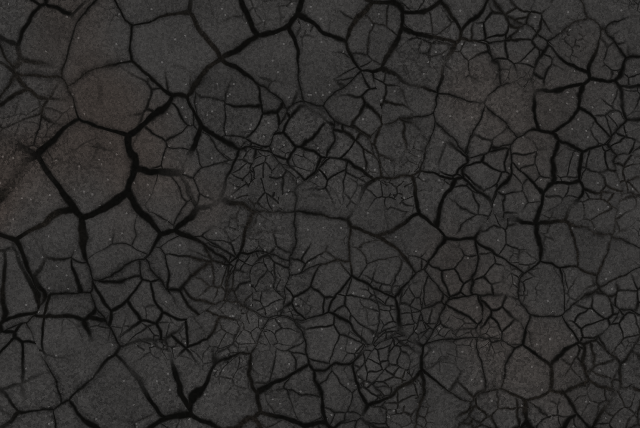
This texture is drawn by a Shadertoy shader. Its source:

```glsl
const vec3 CRACK_SHADOW = vec3(0.047, 0.046, 0.042);
const vec3 CRACK_SILT = vec3(0.105, 0.096, 0.086);
const vec3 DRY_MUD = vec3(0.211, 0.207, 0.204);
const vec3 RUST_TINT = vec3(1.06, 0.97, 0.92);
const mat2 TURN = mat2(0.8, 0.6, -0.6, 0.8);

float hash(vec2 p) {
    vec3 q = fract(p.xyx * 0.1031);
    q += dot(q, q.yzx + 33.33);
    return fract((q.x + q.y) * q.z);
}

vec2 cellPoint(vec2 cell) {
    return 0.08 + 0.84 * vec2(hash(cell), hash(cell + 71.7));
}

// Layered sines, roughly -1 to 1
float waves(vec2 p) {
    float sum = 0.0, amp = 0.5;
    for (int i = 0; i < 4; i++) {
        p = TURN * p * 1.7 + 3.1;
        sum += amp * sin(p.x + 1.4 * sin(p.y));
        amp *= 0.5;
    }
    return sum;
}

// Cellular grain: x = distance to the nearest point, y = its random value
vec2 grain(vec2 p) {
    vec2 base = floor(p), nearest = vec2(9.0, 0.0);
    for (int y = -1; y <= 1; y++)
    for (int x = -1; x <= 1; x++) {
        vec2 cell = base + vec2(x, y);
        float d = length(cell + cellPoint(cell) - p);
        if (d < nearest.x) nearest = vec2(d, hash(cell + 19.3));
    }
    return nearest;
}

// Cellular plates: x = distance to the border, y = random value of the plate
vec2 plates(vec2 p) {
    vec2 base = floor(p), home = base, toHome = vec2(9.0);
    for (int y = -1; y <= 1; y++)
    for (int x = -1; x <= 1; x++) {
        vec2 cell = base + vec2(x, y);
        vec2 r = cell + cellPoint(cell) - p;
        if (dot(r, r) < dot(toHome, toHome)) { toHome = r; home = cell; }
    }
    float border = 9.0;
    for (int y = -2; y <= 2; y++)
    for (int x = -2; x <= 2; x++) {
        vec2 cell = home + vec2(x, y);
        vec2 r = cell + cellPoint(cell) - p;
        vec2 gap = r - toHome;
        if (dot(gap, gap) > 0.0001)
            border = min(border, dot(0.5 * (r + toHome), normalize(gap)));
    }
    return vec2(border, hash(home + 5.9));
}

// Conformal stretch: plates shrink evenly from left to right
vec2 shrinkRight(vec2 uv, float scale, float rate) {
    return scale / rate * exp(rate * uv.x) * vec2(cos(rate * uv.y), sin(rate * uv.y));
}

vec2 wobble(vec2 p, float freq, float amp) {
    return amp * vec2(waves(p * freq), waves(p * freq + 41.0));
}

void mainImage(out vec4 fragColor, in vec2 fragCoord) {
    vec2 uv = fragCoord / iResolution.y;
    float rate = 0.5, scale = 5.5;
    vec2 p = shrinkRight(uv, scale, rate);
    p += wobble(p, 1.6, 0.13) + wobble(p, 9.0, 0.016);

    // Cracks: each level splits the plates of the level before
    float soft = max(1.1 / iResolution.y, 0.0028) * scale * exp(rate * uv.x);
    vec2 toPatch = uv - vec2(0.75, 0.27);
    float crumbled = exp(-9.0 * dot(toPatch, toPatch));
    float crack = 0.0, halo = 0.0, tone = 0.0;
    vec2 q = p;
    for (int i = 0; i < 3; i++) {
        float level = float(i);
        vec2 plate = plates(q);
        float spread = waves(p * 0.9 + 13.0 * level);
        float start = -0.95 + 0.65 * level;
        float presence = smoothstep(start, start + 0.7, spread + 0.45 * level * crumbled);
        float swell = smoothstep(-0.6, 0.7, waves(p * 0.7 + 27.0 + 8.0 * level));
        float halfWidth = mix(0.010, 0.052, swell) * mix(1.0, 0.6, crumbled);
        float line = 1.0 - smoothstep(halfWidth - soft, halfWidth + soft, plate.x);
        crack = max(crack, presence * line);
        halo = max(halo, presence * (1.0 - smoothstep(0.0, halfWidth + 0.09, plate.x)));
        tone += (plate.y - 0.5) * 0.05;
        q = q * 1.9 + 17.0 * plate.y;
        soft *= 1.9;
    }

    // Plate surface: soft mottling, gritty grains and a few pale specks
    vec2 grit = grain(uv * 170.0);
    vec2 dust = grain(uv * 290.0 + 50.0);
    float rough = smoothstep(-0.2, 0.8, waves(uv * 5.0 + 7.0));
    float light = 1.0 + tone + 0.09 * waves(uv * 7.0) + 0.04 * waves(uv * 31.0);
    light += (grit.y - 0.5) * mix(0.16, 0.32, rough) + (dust.y - 0.5) * 0.2;
    light -= 0.28 * halo;
    vec3 mud = DRY_MUD * light;
    float rust = smoothstep(0.1, 0.8, waves(uv * 3.0 + 2.0)) * (1.0 - 0.5 * uv.x);
    mud *= mix(vec3(1.0), RUST_TINT, rust);
    mud += 0.11 * step(0.992, grit.y) * (1.0 - smoothstep(0.2, 0.6, grit.x));

    // Crack floor: shadow with patches of silt
    float silt = smoothstep(0.1, 0.7, waves(uv * 6.0 + 23.0)) * (0.6 + 0.6 * dust.y);
    vec3 ground = mix(CRACK_SHADOW, CRACK_SILT, silt) * (0.85 + 0.3 * grit.y);

    fragColor = vec4(mix(mud, ground, crack), 1.0);
}
```
